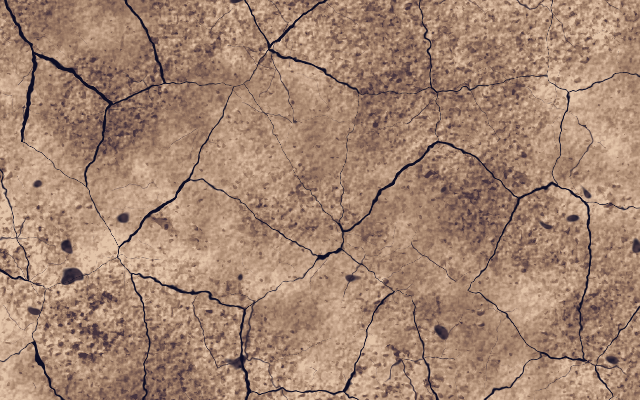
Reproduce this texture procedurally as a WebGL 1 fragment shader.

```glsl
precision highp float;
uniform vec2 u_resolution;

const vec3 CREVICE = vec3(0.05, 0.05, 0.135);
const vec3 SHADOW = vec3(0.27, 0.20, 0.24);
const vec3 UMBER = vec3(0.45, 0.34, 0.31);
const vec3 CLAY = vec3(0.59, 0.46, 0.38);
const vec3 TAN = vec3(0.69, 0.56, 0.46);
const vec3 SAND = vec3(0.80, 0.67, 0.57);
const vec3 PALE = vec3(0.89, 0.77, 0.66);

float hash(vec2 p) {
  p = fract(p * vec2(0.1031, 0.1137));
  p += dot(p, p.yx + 33.33);
  return fract((p.x + p.y) * p.x * 97.0);
}

vec2 hash2(vec2 p) {
  return vec2(hash(p + 17.3), hash(p + 71.9));
}

float noise(vec2 p) {
  vec2 i = floor(p), f = fract(p);
  f = f * f * (3.0 - 2.0 * f);
  return mix(mix(hash(i), hash(i + vec2(1.0, 0.0)), f.x),
             mix(hash(i + vec2(0.0, 1.0)), hash(i + 1.0), f.x), f.y);
}

float fbm(vec2 p) {
  float sum = 0.0, amp = 0.5;
  for (int i = 0; i < 5; i++) {
    sum += amp * noise(p);
    p = mat2(1.6, 1.2, -1.2, 1.6) * p + 7.7;
    amp *= 0.5;
  }
  return sum / 0.97;
}

vec2 wobble(vec2 p, float freq, float amount) {
  return amount * (vec2(noise(p * freq + 3.1), noise(p * freq + 47.2)) - 0.5);
}

// Cell borders, each with its own width; some stay closed.
float cracks(vec2 p, float scale, float maxWidth, float closed, float opening, float px) {
  vec2 q = p * scale, base = floor(q), home = base, toHome = vec2(0.0);
  float nearest = 9.0;
  for (int y = -1; y <= 1; y++) {
    for (int x = -1; x <= 1; x++) {
      vec2 id = base + vec2(x, y);
      vec2 r = id + hash2(id) - q;
      if (dot(r, r) < nearest) {
        nearest = dot(r, r);
        toHome = r;
        home = id;
      }
    }
  }
  float cover = 0.0;
  for (int y = -2; y <= 2; y++) {
    for (int x = -2; x <= 2; x++) {
      vec2 id = home + vec2(x, y);
      vec2 r = id + hash2(id) - q, gap = r - toHome;
      if (dot(gap, gap) > 0.0001) {
        float d = dot(0.5 * (toHome + r), normalize(gap)) / scale;
        float strength = (hash(id + home + 5.7) - closed) / (1.0 - closed);
        float open = strength > 0.0 ? opening * (0.5 + 0.5 * strength * strength) : 0.0;
        float width = mix(-0.003, maxWidth, open);
        cover = max(cover, smoothstep(-px, px, width - d));
      }
    }
  }
  return cover;
}

// Ragged lumps, at most one in each grid square.
float lumps(vec2 p, float scale, float density, float soft) {
  vec2 q = (p + wobble(p, scale * 2.0, 0.4 / scale)) * scale;
  vec2 id = floor(q), centre = 0.35 + 0.3 * hash2(id);
  float radius = mix(0.1, 0.27, hash(id + 9.4));
  float d = length((fract(q) - centre) * vec2(0.85, 1.1));
  return step(hash(id + 31.6), density) * smoothstep(soft, -soft, d - radius);
}

vec3 soil(float tone) {
  vec3 c = mix(SHADOW, UMBER, clamp((tone - 0.27) / 0.18, 0.0, 1.0));
  c = mix(c, CLAY, clamp((tone - 0.45) / 0.14, 0.0, 1.0));
  c = mix(c, TAN, clamp((tone - 0.59) / 0.10, 0.0, 1.0));
  c = mix(c, SAND, clamp((tone - 0.69) / 0.11, 0.0, 1.0));
  return mix(c, PALE, clamp((tone - 0.80) / 0.09, 0.0, 1.0));
}

void main() {
  vec2 p = gl_FragCoord.xy / u_resolution.y + 2.0;
  float px = 0.7 / u_resolution.y;

  // Broad patches and gritty relief lit from the upper left
  float patches = fbm(p * 2.6 + 4.0);
  float rough = smoothstep(0.36, 0.62, fbm(p * 4.0 + 21.0));
  vec2 light = vec2(-0.004, 0.004);
  float relief = fbm(p * 75.0) - fbm((p + light) * 75.0);
  float grain = noise(p * 170.0) - 0.5;
  float tone = 0.775 + 0.56 * (patches - 0.5) - 0.06 * rough;
  tone += 0.34 * (fbm(p * 14.0) - 0.5);
  tone += mix(0.24, 0.5, rough) * relief + mix(0.12, 0.24, rough) * grain;

  // Pits and rubble crowding in the rough places
  float crowd = smoothstep(0.55, 0.68, fbm(p * 3.2 + 63.0));
  float specks = smoothstep(0.62, 0.85, noise(p * 95.0 + wobble(p, 140.0, 0.8)));
  tone -= mix(0.08, 0.2, rough) * specks;
  tone -= 0.2 * lumps(p, 67.0, 0.05 + 0.15 * rough, 0.1);
  tone -= 0.32 * crowd * smoothstep(0.55, 0.68, fbm(p * 38.0));
  tone += 0.12 * lumps(p, 38.0, 0.6 * crowd, 0.1);
  tone -= 0.3 * lumps(p + light * 1.3, 38.0, 0.6 * crowd, 0.1);
  vec3 color = soil(tone);
  float holes = lumps(p + 0.37, 14.0, 0.045, 0.05);
  color = mix(color, mix(CREVICE, SHADOW, noise(p * 120.0)), 0.9 * holes);

  // Wide cracks, then two sizes of fine broken branches
  vec2 bent = p + wobble(p, 5.0, 0.055) + wobble(p, 21.0, 0.018);
  bent += wobble(p, 55.0, 0.009) + wobble(p, 120.0, 0.004);
  float swell = 0.6 + 0.55 * noise(p * 7.0);
  float wide = cracks(bent, 3.5, 0.0056, 0.1, swell, px);
  float broken = smoothstep(0.25, 0.5, noise(p * 5.5 + 13.0));
  float fine = cracks(bent + 5.3, 6.5, 0.0021, 0.35, broken, px);
  float sparse = smoothstep(0.45, 0.7, noise(p * 6.0 + 38.0));
  float hair = cracks(bent + 9.1, 12.0, 0.0012, 0.4, sparse, px);
  color = mix(color, SHADOW, 0.65 * hair);
  color = mix(color, mix(CREVICE, SHADOW, 0.5), 0.85 * fine);
  color = mix(color, CREVICE, wide);
  gl_FragColor = vec4(color, 1.0);
}
```
